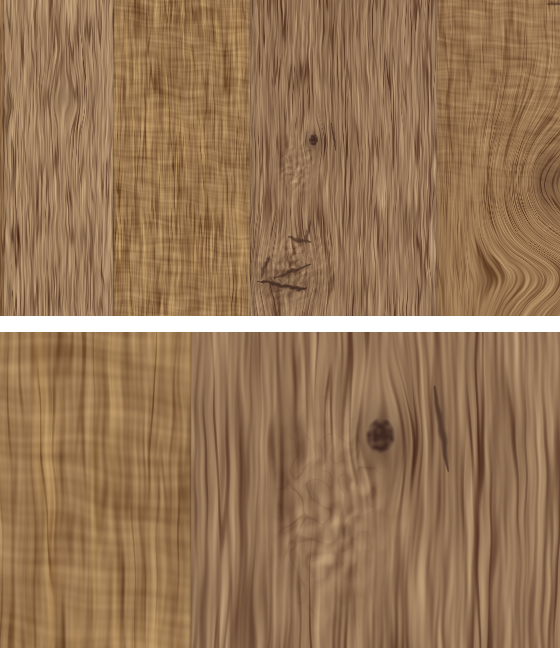
Top, the full canvas; bottom, a detail of the centre.
Reproduce this texture procedurally as a WebGL 1 fragment shader.

```glsl
precision highp float;
// Aged oak boards with fine upright grain, faint saw ripples, knots and cracks.
uniform vec2 u_resolution;

// Board seams and knot places, in units of the canvas height
const vec4 SEAMS = vec4(0.012, 0.359, 0.792, 1.382);
const vec2 SWIRL = vec2(0.204, 0.69);
const vec2 PIN_KNOT = vec2(0.992, 0.558);
const vec2 BIG_KNOT = vec2(0.915, 0.135);
const vec2 SIDE_KNOT = vec2(1.74, 0.43);

// Board colours
const vec3 SLIVER = vec3(0.54, 0.40, 0.27);
const vec3 GREY_OAK = vec3(0.610, 0.484, 0.358);
const vec3 GOLD_OAK = vec3(0.575, 0.435, 0.288);
const vec3 BROWN_OAK = vec3(0.562, 0.435, 0.322);
const vec3 HONEY_OAK = vec3(0.582, 0.442, 0.303);
const vec3 TONE_STEP = vec3(0.25, 0.25, 0.20);
const vec3 GOLD_STREAK = vec3(0.07, 0.065, 0.035);
const vec3 KNOT_DARK = vec3(0.25, 0.16, 0.13);

// Grain sizes: cells across and along the fibres
const vec2 FIBRE = vec2(140.0, 5.5);
const vec2 FINE_FIBRE = vec2(225.0, 12.0);
const vec2 PORE_LINE = vec2(88.0, 4.5);
const vec2 BROAD_BAND = vec2(17.0, 1.3);
const float PORE_DEPTH = 0.8;
const float BAND_DEPTH = 0.24;

vec2 hashGradient(vec2 cell) {
  vec3 h = fract(cell.xyx * vec3(0.1031, 0.1030, 0.0973));
  h += dot(h, h.yzx + 33.33);
  return fract((h.xx + h.yz) * h.zy) * 2.0 - 1.0;
}

float noise(vec2 p) {
  vec2 i = floor(p), f = p - i;
  vec2 w = f * f * f * (f * (f * 6.0 - 15.0) + 10.0);
  vec2 e = vec2(1.0, 0.0);
  float low = mix(dot(hashGradient(i), f),
                  dot(hashGradient(i + e), f - e), w.x);
  float high = mix(dot(hashGradient(i + e.yx), f - e.yx),
                   dot(hashGradient(i + e.xx), f - e.xx), w.x);
  return 1.3 * mix(low, high, w.y);
}

// Thin lines along the zero crossings of noise
float ridge(vec2 p, float width) {
  return 1.0 - smoothstep(0.1 * width, width, abs(noise(p)));
}

// Soft round falloff about a centre
float blob(vec2 p, vec2 centre, vec2 size) {
  vec2 d = (p - centre) / size;
  return exp(-dot(d, d));
}

// Sideways shift of the fibres as they part around a knot
float bend(vec2 p, vec2 centre, vec2 size, float strength) {
  return (centre.x - p.x) * strength * blob(p, centre, size);
}

// Tapered dark split from a to b
float crack(vec2 p, vec2 a, vec2 b, float width) {
  vec2 ab = b - a;
  float t = clamp(dot(p - a, ab) / dot(ab, ab), 0.0, 1.0);
  float halfWidth = width * (0.25 + 3.0 * t * (1.0 - t));
  return 1.0 - smoothstep(0.1, 1.3, length(p - a - ab * t) / halfWidth);
}

void main() {
  vec2 p = gl_FragCoord.xy / u_resolution.y;
  float pixel = 1.0 / u_resolution.y;

  // Board under this point: colour, grain strength, ripple, fibre shift
  float board = dot(step(SEAMS, vec4(p.x)), vec4(1.0));
  vec3 colour = SLIVER;
  float strength = 0.7, ripple = 0.0, shift = 0.0, gold = 0.0;
  if (board > 3.5) {
    colour = HONEY_OAK;
    strength = 0.5 + 0.4 * blob(p, vec2(1.68, 0.25), vec2(0.2, 0.35));
    ripple = 0.3 * smoothstep(0.2, 0.7, p.y);
    float bow = blob(vec2(p.y), vec2(0.42), vec2(0.28)) - 0.7 * blob(vec2(p.y), vec2(0.13), vec2(0.16));
    shift = 0.2 * bow * smoothstep(1.42, 1.78, p.x)
          + bend(p, SIDE_KNOT, vec2(0.07, 0.12), 0.6);
  } else if (board > 2.5) {
    colour = BROWN_OAK + 0.02 * smoothstep(1.0, 1.35, p.x);
    strength = 0.95;
    shift = bend(p, PIN_KNOT, vec2(0.035, 0.06), 0.7)
          + bend(p, BIG_KNOT, vec2(0.10, 0.12), 0.6);
  } else if (board > 1.5) {
    colour = GOLD_OAK;
    strength = 0.7;
    ripple = 0.27;
    gold = 1.0;
  } else if (board > 0.5) {
    colour = GREY_OAK + 0.025 * smoothstep(0.25, 0.35, p.x);
    strength = 1.0;
    shift = bend(p, SWIRL, vec2(0.05, 0.09), 0.75)
          + bend(p, vec2(0.02, 0.66), vec2(0.025, 0.05), 0.7);
  }

  // Fibres, thin dark pores and faint bands along the bent grain
  float wander = 0.009 * noise(p * vec2(4.0, 3.0)) + 0.003 * noise(p * vec2(30.0, 16.0));
  vec2 fibre = vec2(p.x + shift + wander + 3.7 * board, p.y + 1.3 * board);
  float grain = 0.65 * noise(fibre * FIBRE) + 0.5 * noise(fibre * FINE_FIBRE + 7.0);
  float gate = 0.25 + 0.75 * smoothstep(-0.2, 0.3, noise(fibre * vec2(34.0, 4.0) + 11.0));
  float pores = gate * ridge(fibre * PORE_LINE + 31.0, 0.2);
  float tone = 0.14 + strength * (grain - PORE_DEPTH * pores);
  tone += BAND_DEPTH * noise(fibre * BROAD_BAND);

  // Short broken saw ripples across the grain
  vec2 across = vec2(p.x, p.y + 0.08 * p.x + 0.012 * noise(p * 11.0));
  tone += ripple * (noise(across * vec2(13.0, 48.0)) + 0.8 * noise(across * vec2(10.0, 115.0)));
  colour += GOLD_STREAK * gold * smoothstep(0.05, 0.35, noise(fibre * vec2(60.0, 3.0) + 5.0));

  // Blistered skin below the pin knot and over the big knot, lit from one side
  vec2 rough = p + 0.010 * vec2(noise(p * 22.0), noise(p * 22.0 + 19.0))
                 + 0.005 * vec2(noise(p * 70.0), noise(p * 70.0 + 43.0));
  float onBrown = step(2.5, board) * step(board, 3.5);
  float blister = onBrown * max(blob(p, vec2(0.94, 0.475), vec2(0.045, 0.08)),
                                blob(p, BIG_KNOT, vec2(0.11, 0.10)));
  vec2 chip = rough * vec2(75.0, 45.0);
  float relief = 1.1 * (noise(chip) - noise(chip + vec2(0.35, -0.3)))
               - 0.6 * ridge(chip * 0.8 + 9.0, 0.1) * gate;
  tone = mix(tone, relief + 0.35 * grain + 0.12, 0.8 * blister);
  colour += tone * TONE_STEP;

  // Dark splits in the big knot and along the grain
  float dark = 0.9 * crack(rough, vec2(0.815, 0.108), vec2(0.97, 0.085), 0.010);
  dark = max(dark, 0.75 * crack(rough, vec2(0.86, 0.115), vec2(0.985, 0.17), 0.007));
  dark = max(dark, 0.7 * crack(rough, vec2(0.82, 0.12), vec2(0.85, 0.19), 0.008));
  dark = max(dark, 0.7 * crack(rough, vec2(0.915, 0.25), vec2(0.98, 0.235), 0.011));
  dark = max(dark, 0.55 * crack(rough, vec2(0.968, 0.23), vec2(0.978, 0.30), 0.006));
  dark = max(dark, 0.7 * crack(p + 0.3 * (rough - p), vec2(1.063, 0.52), vec2(1.048, 0.61), 0.004));
  dark = max(dark, 0.6 * crack(rough, vec2(1.73, 0.99), vec2(1.78, 0.985), 0.009));
  dark = max(dark, 0.22 * blob(p, BIG_KNOT - vec2(0.02, 0.03), vec2(0.09, 0.05)));

  // Dark knots with a mottled heart and a soft halo
  float pin = length((p + 0.4 * (rough - p) - PIN_KNOT) * vec2(1.0, 0.85));
  float mottle = 0.85 + 0.7 * noise(p * 130.0);
  dark = max(dark, (1.0 - smoothstep(0.011, 0.019, pin)) * mottle);
  dark = max(dark, 0.35 * blob(p, PIN_KNOT, vec2(0.024, 0.032)));
  float smudge = blob(p, SIDE_KNOT, vec2(0.05, 0.09)) * step(3.5, board);
  dark = max(dark, smudge * (0.3 + 0.6 * grain + 0.3 * pores));
  dark = max(dark, 0.25 * blob(p, SWIRL, vec2(0.018, 0.03)));
  colour = mix(colour, KNOT_DARK, clamp(dark, 0.0, 1.0));

  // Thin shaded seams
  vec4 gaps = abs(SEAMS - p.x);
  float gap = min(min(gaps.x, gaps.y), min(gaps.z, gaps.w));
  colour *= 1.0 - 0.15 * (1.0 - smoothstep(0.0, 0.0015 + pixel, gap));
  gl_FragColor = vec4(clamp(colour, 0.0, 1.0), 1.0);
}
```
